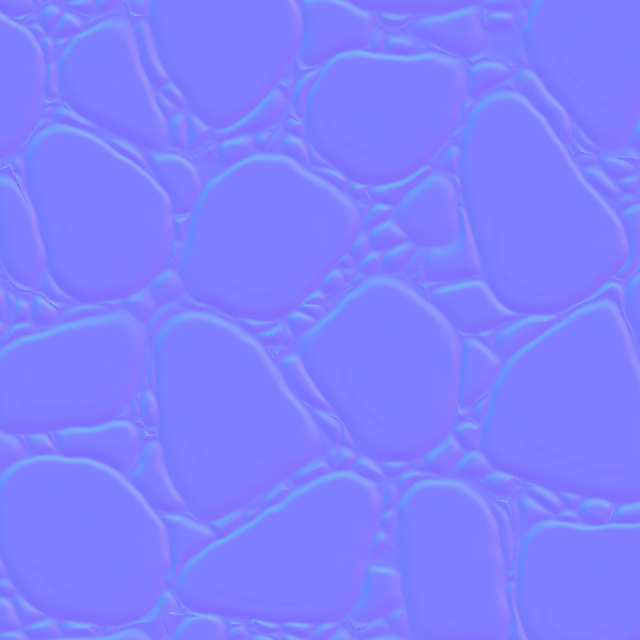
Give the GLSL for this texture map, as a WebGL 1 fragment shader.

```glsl
precision highp float;
uniform vec2 u_resolution;

const float JOINT = 0.005;

float hash(vec2 cell, float seed) {
  return fract(sin(dot(cell, vec2(127.1, 311.7)) + seed * 74.7) * 4375.85);
}

vec2 siteOf(vec2 cell, float seed) {
  return cell + 0.1 + 0.8 * vec2(hash(cell, seed), hash(cell, seed + 1.0));
}

float weightOf(vec2 cell, float seed) {
  return 0.28 * hash(cell, seed + 2.0);
}

float smoothMin(float a, float b, float k) {
  float h = max(k - abs(a - b), 0.0) / k;
  return min(a, b) - 0.25 * h * h * k;
}

// Layered sines, roughly -1 to 1
float waves(vec2 p) {
  return 0.5 * sin(p.x + 1.7 * sin(p.y * 0.8 + 0.6))
       + 0.5 * sin(1.3 * p.y + 1.4 * sin(p.x * 1.1 + 2.0));
}

// Signed distance to rounded weighted cells, positive inside a stone
float stoneLayer(vec2 p, float scale, float inset, float absent, float seed) {
  vec2 q = p * scale;
  vec2 nearest = floor(q);
  float power = 100.0;
  for (int y = -1; y <= 1; y++) {
    for (int x = -1; x <= 1; x++) {
      vec2 cell = floor(q) + vec2(float(x), float(y));
      vec2 r = siteOf(cell, seed) - q;
      float candidate = dot(r, r) - weightOf(cell, seed);
      if (candidate < power) {
        power = candidate;
        nearest = cell;
      }
    }
  }
  vec2 home = siteOf(nearest, seed);
  float border = 1.0;
  for (int y = -2; y <= 2; y++) {
    for (int x = -2; x <= 2; x++) {
      if (x == 0 && y == 0) continue;
      vec2 cell = nearest + vec2(float(x), float(y));
      vec2 site = siteOf(cell, seed);
      vec2 r = site - q;
      float edge = (dot(r, r) - weightOf(cell, seed) - power)
                 / (2.0 * max(length(site - home), 0.05));
      border = smoothMin(border, edge, 0.22);
    }
  }
  border /= scale;
  return (hash(nearest, seed + 3.0) < absent ? -border : border) - inset;
}

// Fits a smaller layer into the space left by the larger stones
float fillGaps(float stones, float filler) {
  return max(stones, smoothMin(filler, -stones - JOINT, 0.012));
}

float paving(vec2 p) {
  p += 0.016 * vec2(waves(p * 13.0), waves(p.yx * 12.0 + 4.0));
  p += 0.0018 * vec2(waves(p * 75.0 + 1.0), waves(p.yx * 70.0));
  float inset = 0.019 + 0.015 * waves(p * 9.0 + 2.5);
  float d = stoneLayer(p, 3.9, inset, 0.14, 5.0);
  d = fillGaps(d, stoneLayer(p, 9.0, 0.006, 0.5, 13.0));
  return fillGaps(d, stoneLayer(p, 20.0, 0.004, 0.06, 29.0));
}

float bell(float x, float width) {
  return exp(-x * x / (width * width));
}

// Crisp upper rims, soft lower flanks and a faint inner chamfer
float rimSlope(float d, float lower, float wobble) {
  float rim = mix(0.36, 0.125, lower) * bell(d - 0.003, mix(0.0052, 0.013, lower));
  float chamfer = 0.045 * lower * bell(d - 0.036 - 0.012 * wobble, 0.006);
  return rim + chamfer;
}

void main() {
  vec2 p = gl_FragCoord.xy / u_resolution;
  float d = paving(p);

  // Inward direction, fading out along ridges and joints
  float e = 0.002;
  vec2 inward = vec2(paving(p + vec2(e, 0.0)) - paving(p - vec2(e, 0.0)),
                     paving(p + vec2(0.0, e)) - paving(p - vec2(0.0, e))) / (2.0 * e);
  inward /= max(length(inward), 1.0);

  float lower = smoothstep(-0.5, 0.4, inward.y);
  vec2 tilt = -inward * rimSlope(d, lower, waves(p * 24.0)) * vec2(0.6, 1.0);

  // Slight unevenness of the stone faces
  tilt += 0.006 * vec2(waves(p * 40.0), waves(p.yx * 46.0 + 3.0));

  vec3 normal = vec3(tilt, sqrt(max(1.0 - dot(tilt, tilt), 0.0)));
  gl_FragColor = vec4(0.5 + 0.5 * normal, 1.0);
}
```
